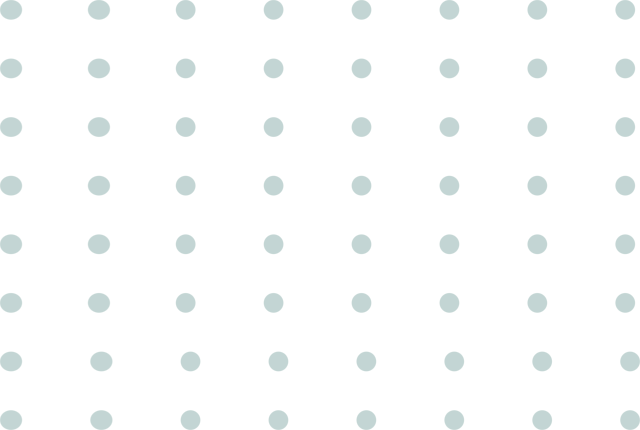
Write a Shadertoy shader that draws this pattern.

```glsl
// Sparse grid of pale sage dots on white, with wider left columns and shifted lower rows.

// Lengths are fractions of the canvas height.
const vec2 PITCH = vec2(0.20446, 0.13630);
const float DOT_RADIUS = 0.02285;
const float WIDE_RADIUS = 0.02565;    // horizontal radius in the wide columns
const float WIDE_COLUMNS = 2.0;       // counted from the left
const float SHIFTED_ROWS = 2.0;       // counted from the bottom
const float SHIFT_STEP = 0.00565;     // shift gained per wide column
const float BOTTOM_MARGIN = 0.00020;
const float EDGE_PIXELS = 0.75;
const vec3 PAPER_COLOR = vec3(1.0);
const vec3 DOT_COLOR = vec3(0.765, 0.837, 0.830);

// Approximate signed distance to an axis-aligned ellipse.
float ellipseDistance(vec2 p, vec2 radii) {
    return (length(p / radii) - 1.0) * min(radii.x, radii.y);
}

// Signed distance to the dot of the nearest grid cell.
float dotGridDistance(vec2 p) {
    vec2 origin = vec2(DOT_RADIUS, DOT_RADIUS + BOTTOM_MARGIN);
    vec2 cell = floor((p - origin) / PITCH + 0.5);

    // Dots align by their left edges, so wide ones grow to the right.
    float radiusX = cell.x < WIDE_COLUMNS ? WIDE_RADIUS : DOT_RADIUS;
    float shift = cell.y < SHIFTED_ROWS ? SHIFT_STEP * min(cell.x, WIDE_COLUMNS) : 0.0;
    vec2 center = cell * PITCH + vec2(radiusX + shift, origin.y);

    return ellipseDistance(p - center, vec2(radiusX, DOT_RADIUS));
}

void mainImage(out vec4 fragColor, in vec2 fragCoord) {
    vec2 p = fragCoord / iResolution.y;
    float edge = EDGE_PIXELS / iResolution.y;
    float coverage = 1.0 - smoothstep(-edge, edge, dotGridDistance(p));
    fragColor = vec4(mix(PAPER_COLOR, DOT_COLOR, coverage), 1.0);
}
```
